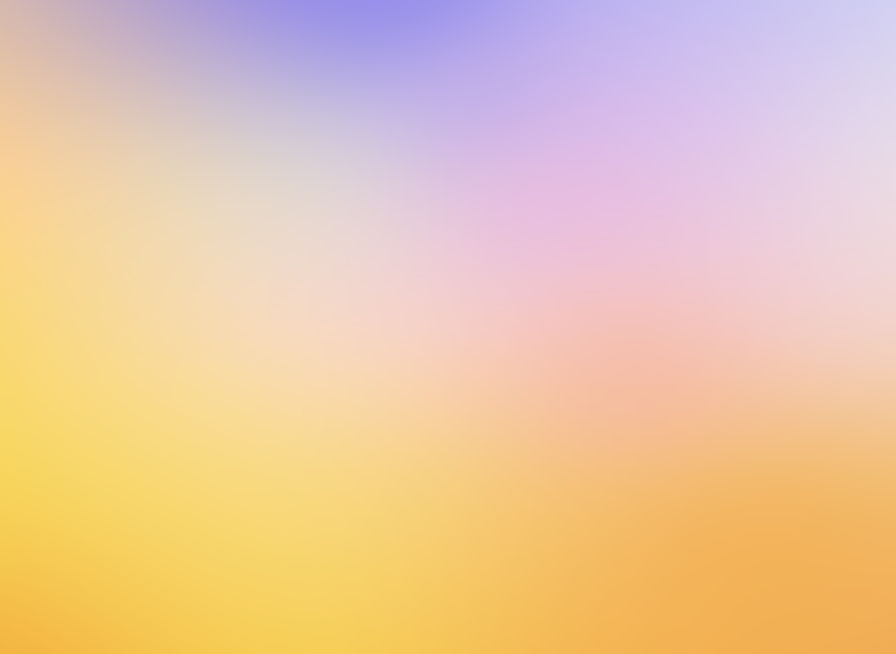
This background is drawn by a Shadertoy shader. Its source:

```glsl
// A soft pastel colour wash: periwinkle above, pink and peach between, gold and orange below.
// Five horizontal colour ramps are joined by smooth cubic curves into a gradient mesh,
// then a few Gaussian glows deepen the blue, lilac, pink, coral and orange areas.

// Colour from 0-255 channel values.
vec3 rgb(float r, float g, float b) {
    return vec3(r, g, b) / 255.0;
}

// Catmull-Rom curve from b to c, with neighbours a and d.
vec3 curve(vec3 a, vec3 b, vec3 c, vec3 d, float t) {
    vec3 slopeB = 0.5 * (c - a);
    vec3 slopeC = 0.5 * (d - b);
    float s = t * t * (3.0 - 2.0 * t);
    return mix(b, c, s) + t * (1.0 - t) * ((1.0 - t) * slopeB - t * slopeC);
}

// Smooth ramp through four evenly spaced colours, x from 0 to 1.
vec3 ramp(vec3 a, vec3 b, vec3 c, vec3 d, float x) {
    float t = clamp(x, 0.0, 1.0) * 3.0;
    if (t < 1.0) return curve(2.0 * a - b, a, b, c, t);
    if (t < 2.0) return curve(a, b, c, d, t - 1.0);
    return curve(b, c, d, 2.0 * d - c, t - 2.0);
}

// Blend an elliptical Gaussian glow over a base colour.
vec3 glow(vec3 base, vec3 tint, vec2 p, vec2 centre, vec2 radius, float strength) {
    vec2 q = (p - centre) / radius;
    return mix(base, tint, strength * exp(-dot(q, q)));
}

void mainImage(out vec4 fragColor, in vec2 fragCoord) {
    vec2 uv = fragCoord / iResolution.xy;

    // Horizontal ramps, from the lower edge to the upper edge.
    vec3 amber = ramp(rgb(243., 180., 64.), rgb(246., 206., 86.),
                      rgb(244., 183., 84.), rgb(241., 172., 84.), uv.x);
    vec3 gold = ramp(rgb(247., 211., 90.), rgb(248., 216., 128.),
                     rgb(245., 195., 120.), rgb(242., 190., 118.), uv.x);
    vec3 peach = ramp(rgb(249., 216., 120.), rgb(246., 217., 192.),
                      rgb(244., 199., 196.), rgb(242., 210., 200.), uv.x);
    vec3 mist = ramp(rgb(248., 207., 150.), rgb(219., 209., 211.),
                     rgb(224., 191., 229.), rgb(232., 218., 230.), uv.x);
    vec3 periwinkle = ramp(rgb(212., 184., 176.), rgb(160., 149., 228.),
                           rgb(188., 178., 240.), rgb(210., 208., 242.), uv.x);

    // Join the ramps vertically, with mirrored ends.
    vec3 bands[7] = vec3[7](2.0 * amber - gold, amber, gold, peach, mist,
                            periwinkle, 2.0 * periwinkle - mist);
    float height = uv.y * 4.0;
    int band = int(clamp(floor(height), 0.0, 3.0));
    vec3 colour = curve(bands[band], bands[band + 1], bands[band + 2],
                        bands[band + 3], height - float(band));

    // Local glows.
    colour = glow(colour, rgb(140., 134., 234.), uv, vec2(0.44, 1.02), vec2(0.13, 0.13), 0.5);
    colour = glow(colour, rgb(188., 168., 234.), uv, vec2(0.54, 0.83), vec2(0.10, 0.11), 0.4);
    colour = glow(colour, rgb(234., 186., 226.), uv, vec2(0.60, 0.69), vec2(0.11, 0.11), 0.45);
    colour = glow(colour, rgb(245., 182., 162.), uv, vec2(0.71, 0.41), vec2(0.13, 0.14), 0.5);
    colour = glow(colour, rgb(242., 172., 76.), uv, vec2(0.85, 0.14), vec2(0.18, 0.17), 0.5);

    fragColor = vec4(clamp(colour, 0.0, 1.0), 1.0);
}
```
